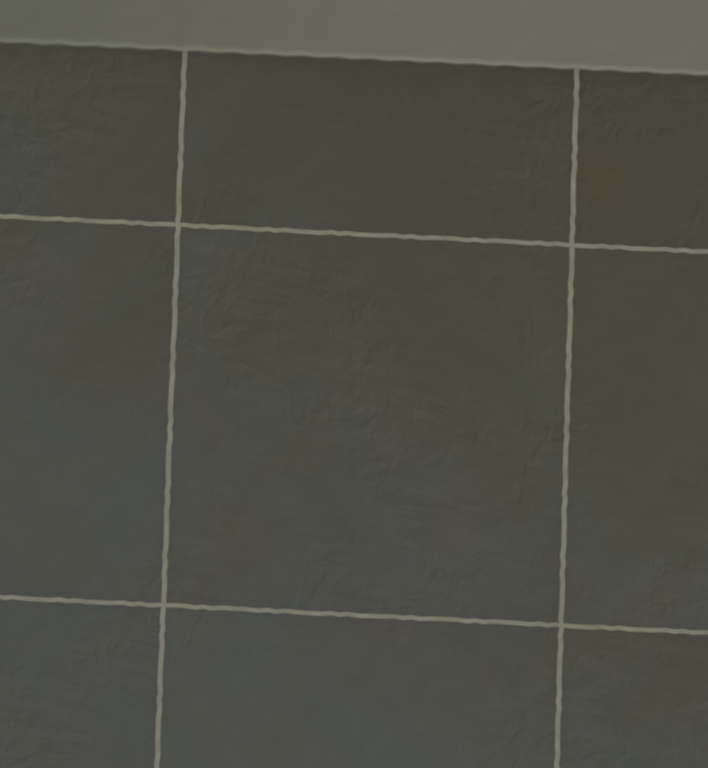
A WebGL 2 fragment shader for this texture:

```glsl
#version 300 es
precision highp float;
// Dark slate wall tiles with thin pale grout, tilted slightly, under a plain light band.
uniform vec2 u_resolution;
out vec4 fragColor;

vec2 hash2(vec2 p) {
  vec3 q = fract(p.xyx * vec3(0.1031, 0.1030, 0.0973));
  q += dot(q, q.yzx + 33.33);
  return fract((q.xx + q.yz) * q.zy);
}

// Cellular noise: distance to the nearest scattered point
float cells(vec2 p) {
  vec2 id = floor(p), f = fract(p);
  float nearest = 2.0;
  for (int j = -1; j <= 1; j++)
    for (int i = -1; i <= 1; i++) {
      vec2 o = vec2(i, j);
      vec2 d = o + hash2(id + o + 50.0) - f;
      nearest = min(nearest, dot(d, d));
    }
  return sqrt(nearest);
}

// Layered sines, turned and warped at each octave, for soft mottling
float clouds(vec2 p) {
  float sum = 0.0, amp = 0.5;
  for (int i = 0; i < 5; i++) {
    p += 0.7 * sin(p.yx * 1.3 + float(i));
    sum += amp * sin(p.x) * sin(p.y);
    p = mat2(1.3, 1.2, -1.2, 1.3) * p + 2.1;
    amp *= 0.6;
  }
  return sum;
}

// Cleft stone height, stretched along the falling diagonal
float stoneHeight(vec2 p) {
  vec2 q = vec2(p.x * 0.8 - p.y * 0.6, (p.x * 0.6 + p.y * 0.8) * 1.9);
  q += 0.05 * clouds(p * 25.0);
  return cells(q * 17.0) + 0.5 * cells(q * 39.0) + 0.3 * clouds(q * 45.0);
}

// Soft-edged line: 1 on the line, 0 beyond its half width
float stroke(float d, float halfWidth) {
  float soft = 0.0012 + 0.5 / u_resolution.y;
  return 1.0 - smoothstep(halfWidth - soft, halfWidth + soft, abs(d));
}

void main() {
  vec2 p = gl_FragCoord.xy / u_resolution.y;
  float pixel = 1.0 / u_resolution.y;

  // Tile grid with slanted joints that narrow a little towards the top
  vec2 tileSize = vec2(0.5208 - 0.0099 * p.y, 0.4961);
  vec2 grid = vec2(p.x - 0.2044 - 0.0387 * p.y, p.y - 0.7187 + 0.0505 * p.x) / tileSize;
  vec2 tileId = floor(grid);
  vec2 joint = (fract(grid + 0.5) - 0.5) * tileSize;
  joint += 0.0006 * sin(p.yx * 160.0 + 2.0 * sin(p.yx * 71.0));

  // Stone: brown towards the upper right, cool grey towards the lower left
  vec2 variation = hash2(tileId + 20.0) - 0.5;
  float mottling = clouds(p * 9.0 + tileId * 3.7);
  float cool = smoothstep(-0.25, 0.75, 0.85 - p.y * 0.7 - p.x * 0.45 + 0.22 * mottling);
  vec3 color = mix(vec3(0.285, 0.276, 0.226), vec3(0.300, 0.306, 0.287), cool);
  color += 0.008 * variation.x + vec3(0.006, 0.0, -0.005) * clouds(p * 21.0 + 4.0);
  vec2 stoneP = p + tileId * 1.3;
  float relief = stoneHeight(stoneP) - stoneHeight(stoneP + vec2(-0.003, 0.004));
  float patches = smoothstep(-0.3, 0.5, clouds(p * 7.0 + 1.5));
  color += relief * mix(0.008, 0.032, patches);
  color += 0.005 * clouds(p * 65.0);

  // Grout, slightly uneven in brightness, with a faint dark edge
  float nearestJoint = min(abs(joint.x), abs(joint.y));
  color *= 1.0 - 0.04 * exp(-nearestJoint * 130.0);
  float grout = max(stroke(joint.x, 0.0034), stroke(joint.y, 0.0030));
  vec3 groutColor = vec3(0.49, 0.485, 0.425) + 0.035 * clouds(p * 90.0);
  color = mix(color, groutColor, grout * 0.92);

  // Light band along the top: shadow below, pale lip at its edge
  float band = p.y - 0.945 + 0.047 * p.x + 0.0006 * sin(p.x * 140.0);
  color *= 1.0 - 0.10 * exp(-max(-band, 0.0) * 55.0);
  vec3 bandColor = mix(vec3(0.375, 0.380, 0.330), vec3(0.415, 0.415, 0.360), smoothstep(0.0, 0.6, p.x));
  bandColor += 0.008 * clouds(vec2(p.x + p.y, p.y * 2.0 - p.x) * 30.0);
  bandColor += 0.055 * exp(-pow((band - 0.003) / 0.004, 2.0));
  color = mix(color, bandColor, smoothstep(-0.0015 - pixel, 0.0015 + pixel, band));

  fragColor = vec4(color, 1.0);
}
```
